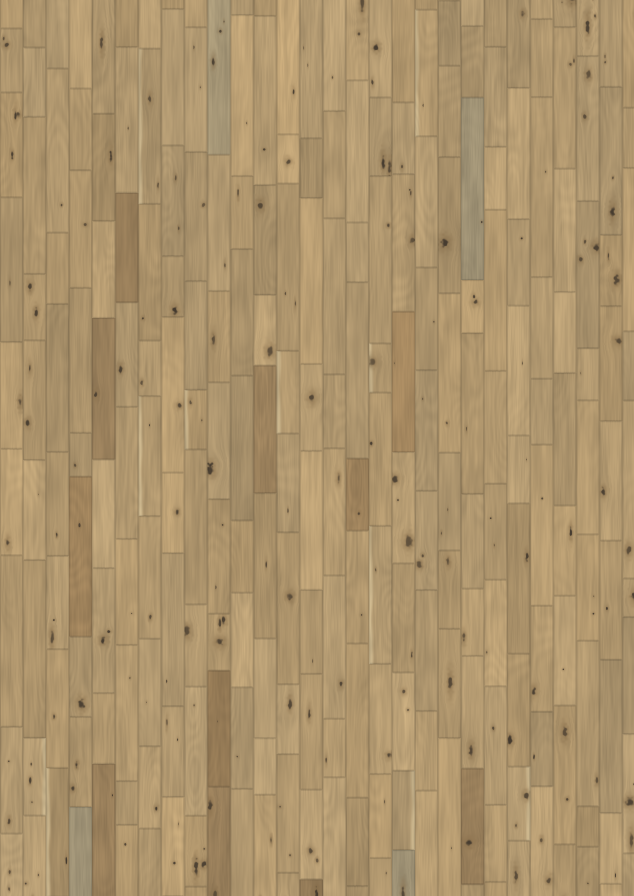
A WebGL 1 fragment shader for this texture:

```glsl
precision highp float;
// Oak strip flooring: narrow upright planks with staggered joints, grain and knots.

uniform vec2 u_resolution;

// Layout, in plank widths
const float COLUMNS = 27.5;
const float PLANK_LENGTH = 4.9;
const float JOINT_JITTER = 0.7;
const float SEAM_WIDTH = 0.035;
const float SEAM_DEPTH = 0.13;

// Wear and variation
const float TONE_RANGE = 0.085;
const float GRAIN_DEPTH = 0.075;
const float KNOT_CHANCE = 0.32;
const float GREY_CHANCE = 0.025;
const float BROWN_CHANCE = 0.04;
const float SAPWOOD_CHANCE = 0.05;

const vec3 OAK = vec3(0.695, 0.595, 0.435);
const vec3 GREY_OAK = vec3(0.640, 0.585, 0.465);
const vec3 BROWN_OAK = vec3(0.600, 0.495, 0.350);
const vec3 SAPWOOD = vec3(0.800, 0.720, 0.560);
const vec3 KNOT_HALO = vec3(0.510, 0.410, 0.275);
const vec3 KNOT_CORE = vec3(0.250, 0.215, 0.175);

float hash(vec2 p) {
  return fract(sin(dot(p, vec2(127.1, 311.7))) * 43758.5453);
}

float noise(vec2 p) {
  vec2 i = floor(p);
  vec2 f = fract(p);
  f = f * f * (3.0 - 2.0 * f);
  return mix(mix(hash(i), hash(i + vec2(1.0, 0.0)), f.x),
             mix(hash(i + vec2(0.0, 1.0)), hash(i + vec2(1.0, 1.0)), f.x), f.y);
}

// Height of the joint below plank k, in mean plank lengths
float joint(float column, float k) {
  return k + JOINT_JITTER * (hash(vec2(column, k + 40.0)) - 0.5);
}

vec3 woodColor(vec2 id) {
  float kind = hash(id + 7.3);
  float tone = hash(id + 1.7) + hash(id + 3.1) - 1.0;
  vec3 color = OAK;
  if (kind < GREY_CHANCE) color = GREY_OAK;
  else if (kind < GREY_CHANCE + BROWN_CHANCE) color = BROWN_OAK;
  color *= 1.0 + TONE_RANGE * tone;
  return color * (1.0 + vec3(0.015, 0.0, -0.025) * (hash(id + 5.9) - 0.5));
}

// Fine pores, broad streaks, clouds and arched growth rings
float grain(vec2 q, vec2 id) {
  vec2 s = q + 17.0 * vec2(hash(id + 11.0), hash(id + 13.0));
  float arch = noise(s * vec2(1.3, 0.32));
  float rings = 0.5 + 0.5 * sin(38.0 * arch + 5.0 * s.x);
  float streaks = noise(vec2(s.x * 7.0 + 2.0 * arch, s.y * 0.35));
  float pores = noise(vec2(s.x * 23.0, s.y * 1.3));
  float clouds = noise(s * vec2(1.6, 0.7) + 31.0);
  float figure = 0.6 * hash(id + 15.0);
  return streaks + pores + clouds + figure * rings - 1.5 - 0.5 * figure;
}

vec3 floorColor(vec2 p) {
  // Find the plank
  float column = floor(p.x);
  float along = p.y / PLANK_LENGTH + hash(vec2(column, 2.0));
  float k = floor(along);
  if (along < joint(column, k)) k -= 1.0;
  else if (along >= joint(column, k + 1.0)) k += 1.0;
  vec2 id = vec2(column, k);
  float low = joint(column, k);
  vec2 size = vec2(1.0, (joint(column, k + 1.0) - low) * PLANK_LENGTH);
  vec2 q = vec2(fract(p.x), (along - low) * PLANK_LENGTH);

  // Knots push the grain aside
  float halo = 0.0;
  float core = 0.0;
  float bend = 0.0;
  for (int i = 0; i < 3; i++) {
    vec2 seed = id + 19.0 * float(i + 1);
    if (hash(seed + 0.3) > KNOT_CHANCE) continue;
    vec2 center = size * (0.1 + 0.8 * vec2(hash(seed + 0.5), hash(seed + 0.7)));
    float pick = hash(seed + 0.9);
    float radius = mix(0.045, 0.23, pick * pick);
    float slim = hash(seed + 1.1);
    vec2 d = (q - center) * vec2(1.0 + 1.5 * slim * slim, 1.0 - 0.5 * slim);
    float r = length(d) / radius + 0.7 * (noise(q * 9.0 + seed) - 0.5);
    halo = max(halo, exp(-0.45 * r * r) * mix(0.55, 0.95, pick));
    core = max(core, (1.0 - smoothstep(0.35, 0.95, r)) * mix(0.55, 0.95, hash(seed + 1.3)));
    bend += d.x * exp(-0.12 * r * r);
  }

  // Wood, pale sapwood edge, knots
  vec3 color = woodColor(id);
  float side = hash(id + 23.0) < 0.5 ? q.x : 1.0 - q.x;
  float sap = step(hash(id + 21.0), SAPWOOD_CHANCE);
  sap *= 1.0 - smoothstep(0.12, 0.28, side + 0.15 * noise(vec2(3.0, q.y)));
  color = mix(color, SAPWOOD, 0.85 * sap);
  color *= 1.0 + GRAIN_DEPTH * grain(q - vec2(0.7 * bend, 0.0), id);
  color = mix(color, KNOT_HALO, 0.75 * halo);
  color = mix(color, KNOT_CORE, core);

  // Seams
  vec2 edge = min(q, size - q);
  float seam = 1.0 - smoothstep(0.5 * SEAM_WIDTH, 2.0 * SEAM_WIDTH, min(edge.x, edge.y));
  return color * (1.0 - SEAM_DEPTH * seam);
}

void main() {
  // Average four samples to smooth every edge
  vec3 sum = vec3(0.0);
  for (int i = 0; i < 4; i++) {
    vec2 offset = vec2(mod(float(i), 2.0), floor(float(i) / 2.0)) * 0.5 - 0.25;
    sum += floorColor((gl_FragCoord.xy + offset) * COLUMNS / u_resolution.x);
  }
  gl_FragColor = vec4(sum / 4.0, 1.0);
}
```
